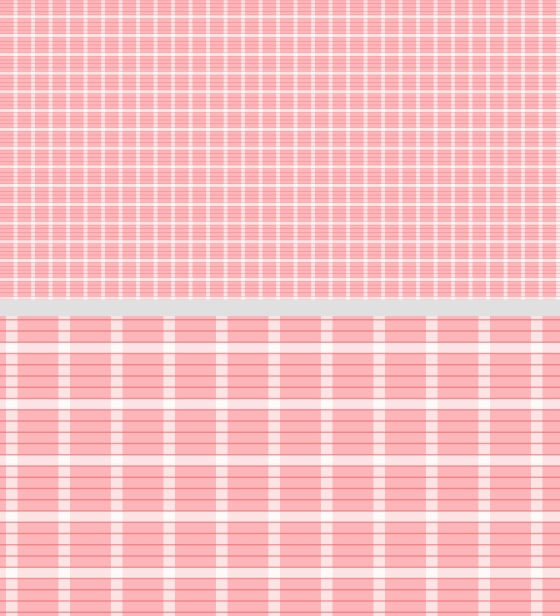
Top: the whole. Bottom: its middle third, enlarged.
Give the GLSL for this pattern, as a Shadertoy shader.

```glsl
// Pink woven check: pale crossing bands over fine horizontal pinstripes.
#define REPEATS vec2(32.0, 16.0)
#define LINES_PER_ROW 5.0
#define COLUMN_BAND 0.22
#define ROW_BAND 0.2
#define LINE_WIDTH 0.13
#define LINE_OPACITY 0.6
#define BASE_COLOR vec3(0.99, 0.71, 0.72)
#define BAND_COLOR vec3(0.99, 0.895, 0.90)
#define CROSS_COLOR vec3(1.0, 0.98, 0.98)
#define LINE_COLOR vec3(0.93, 0.39, 0.41)

// Integral from 0 to x of a unit-period pulse that is on over [0, width]
float pulseIntegral(float x, float width) {
    return floor(x) * width + min(fract(x), width);
}

// Share of a pixel footprint covered by the repeating stripe
float stripeCoverage(float x, float width, float footprint) {
    float a = pulseIntegral(x - 0.5 * footprint, width);
    float b = pulseIntegral(x + 0.5 * footprint, width);
    return clamp((b - a) / footprint, 0.0, 1.0);
}

void mainImage(out vec4 fragColor, in vec2 fragCoord) {
    vec2 cell = fragCoord / iResolution.xy * REPEATS;
    vec2 footprint = REPEATS / iResolution.xy;

    // Pale bands: right side of each column, bottom of each row
    float column = stripeCoverage(cell.x + COLUMN_BAND, COLUMN_BAND, footprint.x);
    float row = stripeCoverage(cell.y, ROW_BAND, footprint.y);
    vec3 color = mix(mix(BASE_COLOR, BAND_COLOR, column),
                     mix(BAND_COLOR, CROSS_COLOR, column), row);

    // Pinstripes, centred on the row divisions so they also edge the bands
    float pin = stripeCoverage(cell.y * LINES_PER_ROW + 0.5 * LINE_WIDTH,
                               LINE_WIDTH, footprint.y * LINES_PER_ROW);
    color = mix(color, LINE_COLOR, pin * LINE_OPACITY);

    fragColor = vec4(color, 1.0);
}
```
